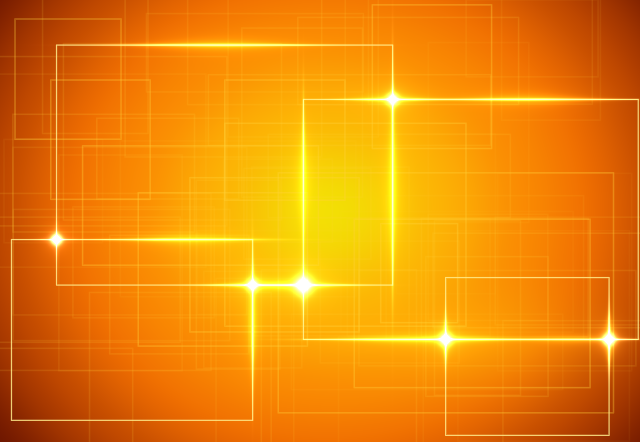
This background is drawn by a Shadertoy shader. Its source:

```glsl
const vec2 CANVAS = vec2(1.449, 1.0);
const vec2 GLOW_CENTER = vec2(0.745, 0.52);
const vec3 YELLOW = vec3(0.95, 0.87, 0.02);
const vec3 GOLD = vec3(0.99, 0.69, 0.02);
const vec3 AMBER = vec3(0.98, 0.54, 0.01);
const vec3 ORANGE = vec3(0.94, 0.43, 0.005);
const vec3 RUST = vec3(0.72, 0.26, 0.0);
const vec3 MAROON = vec3(0.42, 0.08, 0.0);
const vec3 LINE_COLOR = vec3(1.0, 0.93, 0.55);
const vec3 FAINT_COLOR = vec3(1.0, 0.82, 0.22);
const vec3 STREAK_COLOR = vec3(1.0, 0.92, 0.12);
const float LINE_HALF_WIDTH = 0.0014;
const float FAINT_HALF_WIDTH = 0.0017;
const int SCATTER_COUNT = 54;

// Frames: left, bottom, right, top
const vec4 FRAMES[4] = vec4[4](
    vec4(0.128, 0.355, 0.889, 0.898), vec4(0.687, 0.232, 1.445, 0.775),
    vec4(0.026, 0.049, 0.572, 0.458), vec4(1.009, 0.015, 1.379, 0.372));
const vec4 SOFT_FRAMES[11] = vec4[11](
    vec4(0.115, 0.549, 0.340, 0.819), vec4(0.509, 0.262, 1.055, 0.721),
    vec4(0.187, 0.400, 0.721, 0.670), vec4(0.430, 0.249, 0.813, 0.598),
    vec4(0.630, 0.066, 1.389, 0.609), vec4(0.313, 0.217, 0.696, 0.564),
    vec4(0.862, 0.270, 1.036, 0.494), vec4(0.509, 0.547, 0.781, 0.819),
    vec4(0.802, 0.123, 1.336, 0.504), vec4(0.843, 0.664, 1.113, 0.989),
    vec4(0.034, 0.685, 0.274, 0.957));

// Streaks: center, half length, strength
const vec4 ACROSS[7] = vec4[7](
    vec4(0.500, 0.898, 0.19, 0.9), vec4(0.630, 0.355, 0.13, 1.2),
    vec4(1.190, 0.775, 0.17, 0.9), vec4(0.889, 0.775, 0.10, 0.8),
    vec4(0.420, 0.458, 0.15, 0.9), vec4(0.970, 0.232, 0.20, 1.1),
    vec4(1.300, 0.232, 0.12, 0.6));
const vec4 UPRIGHT[5] = vec4[5](
    vec4(0.687, 0.600, 0.14, 0.9), vec4(0.889, 0.590, 0.20, 1.1),
    vec4(0.572, 0.270, 0.12, 1.0), vec4(1.009, 0.232, 0.05, 0.8),
    vec4(1.379, 0.232, 0.06, 1.0));

// Sparkles: position, size
const vec3 SPARKLES[6] = vec3[6](
    vec3(0.889, 0.775, 0.8), vec3(0.128, 0.458, 0.8), vec3(0.572, 0.355, 0.8),
    vec3(0.687, 0.355, 1.25), vec3(1.009, 0.232, 0.85), vec3(1.379, 0.232, 0.85));

float hash(float n) {
    return fract(sin(n * 12.9898) * 43758.5453);
}

float frameLine(vec2 p, vec4 box, float halfWidth, float pixel) {
    vec2 q = abs(p - 0.5 * (box.xy + box.zw)) - 0.5 * (box.zw - box.xy);
    float d = abs(length(max(q, 0.0)) + min(max(q.x, q.y), 0.0));
    return clamp((halfWidth + 0.5 * pixel - d) / pixel, 0.0, min(1.0, 2.0 * halfWidth / pixel));
}

// x runs along the streak, y across it
vec3 streak(vec2 q, float halfLength, float strength) {
    float taper = exp(-pow(q.x / halfLength, 2.0));
    float body = exp(-abs(q.y) / (0.001 + 0.0055 * taper));
    float core = exp(-pow(q.y / 0.0028, 2.0));
    float haze = exp(-abs(q.y) / 0.025);
    return strength * taper * (STREAK_COLOR * (0.65 * body + 0.08 * haze) + 0.4 * core);
}

vec3 sparkle(vec2 q, float size) {
    q /= size;
    float r = length(q);
    float core = 1.2 * exp(-pow(r / 0.014, 2.0));
    float rays = exp(-abs(q.x) / 0.022 - abs(q.y) / 0.004)
               + exp(-abs(q.y) / 0.022 - abs(q.x) / 0.004);
    float halo = 0.35 * exp(-r / 0.018);
    return vec3(core + 0.8 * rays) + halo * vec3(1.0, 0.9, 0.5);
}

vec3 background(vec2 p) {
    float r = length((p - GLOW_CENTER) * vec2(0.9, 1.0));
    vec3 color = mix(YELLOW, GOLD, smoothstep(0.0, 0.27, r));
    color = mix(color, AMBER, smoothstep(0.22, 0.42, r));
    color = mix(color, ORANGE, smoothstep(0.38, 0.56, r));
    color = mix(color, RUST, smoothstep(0.50, 0.72, r));
    color = mix(color, MAROON, smoothstep(0.66, 0.88, r));
    // Warm pool near the lower right streak
    vec2 q = (p - vec2(1.04, 0.24)) / vec2(0.24, 0.11);
    return mix(color, GOLD, 0.55 * exp(-dot(q, q)));
}

void mainImage(out vec4 fragColor, in vec2 fragCoord) {
    vec2 p = fragCoord / iResolution.xy * CANVAS;
    float pixel = 1.0 / iResolution.y;
    vec3 color = background(p);

    // Scattered faint frames
    for (int i = 0; i < SCATTER_COUNT; i++) {
        float seed = float(i) * 5.0 + 1.0;
        vec2 center = CANVAS * (0.08 + 0.84 * vec2(hash(seed), hash(seed + 1.0)));
        vec2 halfSize = mix(vec2(0.08), vec2(0.32, 0.25), vec2(hash(seed + 2.0), hash(seed + 3.0)));
        float alpha = mix(0.05, 0.17, hash(seed + 4.0));
        vec4 box = vec4(center - halfSize, center + halfSize);
        color = mix(color, FAINT_COLOR, alpha * frameLine(p, box, FAINT_HALF_WIDTH, pixel));
    }
    for (int i = 0; i < SOFT_FRAMES.length(); i++)
        color = mix(color, FAINT_COLOR, 0.36 * frameLine(p, SOFT_FRAMES[i], FAINT_HALF_WIDTH, pixel));

    // Bright frames, then the light on them
    for (int i = 0; i < FRAMES.length(); i++)
        color = mix(color, LINE_COLOR, 0.85 * frameLine(p, FRAMES[i], LINE_HALF_WIDTH, pixel));
    for (int i = 0; i < ACROSS.length(); i++)
        color += streak(p - ACROSS[i].xy, ACROSS[i].z, ACROSS[i].w) * (1.05 - 0.5 * color);
    for (int i = 0; i < UPRIGHT.length(); i++)
        color += streak((p - UPRIGHT[i].xy).yx, UPRIGHT[i].z, UPRIGHT[i].w) * (1.05 - 0.5 * color);
    for (int i = 0; i < SPARKLES.length(); i++)
        color += sparkle(p - SPARKLES[i].xy, SPARKLES[i].z);

    fragColor = vec4(clamp(color, 0.0, 1.0), 1.0);
}
```
